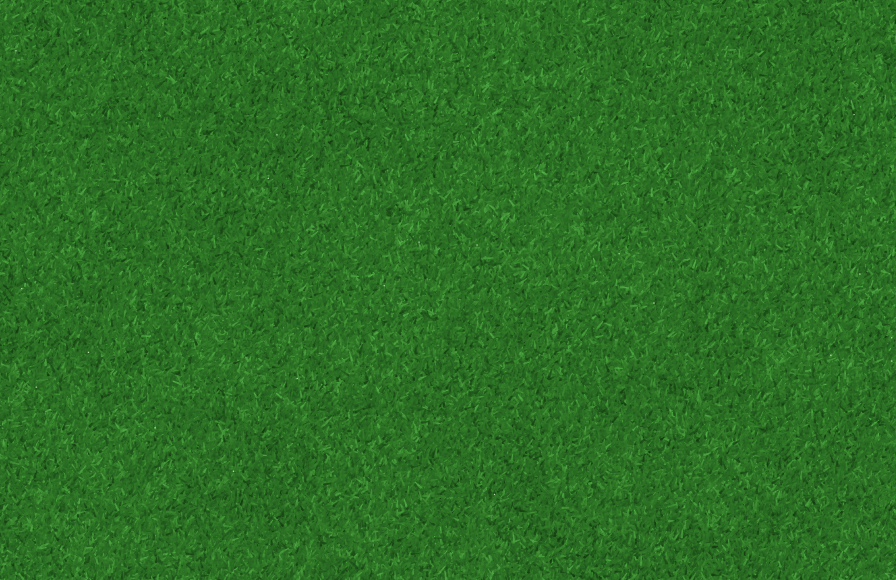
Give the GLSL for this texture, as a Shadertoy shader.

```glsl
// Dense short turf seen from above: several layers of tiny tapered blades,
// one per jittered grid cell, painted over each other. Each blade picks a tone
// that a five-step green ramp colours; soft noise adds patches and fine grain.

const vec3 DEEP_GREEN  = vec3(0.12, 0.33, 0.10);
const vec3 SHADE_GREEN = vec3(0.15, 0.40, 0.13);
const vec3 MID_GREEN   = vec3(0.17, 0.44, 0.14);
const vec3 LIT_GREEN   = vec3(0.20, 0.49, 0.16);
const vec3 TIP_GREEN   = vec3(0.25, 0.57, 0.21);
const vec3 SPECK_COLOR = vec3(0.72, 0.86, 0.68);

// Lengths are fractions of the canvas height.
const int   LAYERS       = 5;
const float CELL         = 0.0092;
const float HALF_LENGTH_MIN = 0.0028;
const float HALF_LENGTH_MAX = 0.0072;
const float HALF_WIDTH   = 0.0022;
const float TIP_TAPER    = 0.45;
const float LEAN         = 0.30;   // mean tilt from upright, radians
const float LEAN_SPREAD  = 1.70;

const float GROUND_TONE  = 0.12;
const float MEAN_TONE    = 0.52;
const float TONE_SPREAD  = 0.70;
const float TIP_LIGHT    = 0.16;
const float PATCH_AMOUNT = 0.22;
const float GRAIN_AMOUNT = 0.34;
const float GRAIN_SCALE  = 300.0;
const float SPECK_CELL   = 0.005;
const float SPECK_CHANCE = 0.0003;

// Integer hash: cell and seed to three values in 0..1.
vec3 hash3(vec2 cell, int seed) {
    uvec3 v = uvec3(ivec3(ivec2(cell), seed)) * 1664525u + 1013904223u;
    v.x += v.y * v.z; v.y += v.z * v.x; v.z += v.x * v.y;
    v ^= v >> 16u;
    v.x += v.y * v.z; v.y += v.z * v.x; v.z += v.x * v.y;
    return vec3(v >> 8u) / 16777216.0;
}

float valueNoise(vec2 p, int seed) {
    vec2 i = floor(p), f = fract(p);
    f = f * f * (3.0 - 2.0 * f);
    float low  = mix(hash3(i, seed).x, hash3(i + vec2(1, 0), seed).x, f.x);
    float high = mix(hash3(i + vec2(0, 1), seed).x, hash3(i + vec2(1, 1), seed).x, f.x);
    return mix(low, high, f.y);
}

// Ramp over the greens; runs on a little past both ends.
vec3 grassColor(float tone) {
    float t = clamp(tone, -0.3, 1.35) * 4.0;
    vec3 color = DEEP_GREEN + (SHADE_GREEN - DEEP_GREEN) * min(t, 1.0);
    color += (MID_GREEN - SHADE_GREEN) * clamp(t - 1.0, 0.0, 1.0);
    color += (LIT_GREEN - MID_GREEN) * clamp(t - 2.0, 0.0, 1.0);
    return color + (TIP_GREEN - LIT_GREEN) * max(t - 3.0, 0.0);
}

// Paints one grid of blades over the tone so far.
float paintBlades(float tone, vec2 p, float pixel, int layer) {
    vec2 grid = p / CELL + 0.37 * float(layer);
    vec2 home = floor(grid);
    for (int j = -1; j <= 1; j++)
    for (int i = -1; i <= 1; i++) {
        vec2 cell = home + vec2(i, j);
        vec3 place = hash3(cell, 2 * layer);
        vec3 look  = hash3(cell, 2 * layer + 1);

        float angle = LEAN + LEAN_SPREAD * (place.z + look.z - 1.0);
        vec2 axis = vec2(sin(angle), cos(angle));
        float halfLength = mix(HALF_LENGTH_MIN, HALF_LENGTH_MAX, fract(look.x * 17.0));

        vec2 offset = (grid - cell - place.xy) * CELL;
        float along = clamp(dot(offset, axis), -halfLength, halfLength);
        float rise = 0.5 + 0.5 * along / halfLength;
        float width = HALF_WIDTH * mix(1.0, TIP_TAPER, rise);
        float dist = length(offset - axis * along) - width;

        float bladeTone = MEAN_TONE + TONE_SPREAD * (look.x + look.y - 1.0)
                        + TIP_LIGHT * (rise - 0.5);
        tone = mix(tone, bladeTone, clamp(0.5 - dist / pixel, 0.0, 1.0));
    }
    return tone;
}

void mainImage(out vec4 fragColor, in vec2 fragCoord) {
    float pixel = 1.0 / iResolution.y;
    vec2 p = fragCoord * pixel;

    float tone = GROUND_TONE;
    for (int layer = 0; layer < LAYERS; layer++)
        tone = paintBlades(tone, p, pixel, layer);

    // Broad patches and fine grain
    float patches = 0.5 * valueNoise(p * 5.0, 40) + 0.5 * valueNoise(p * 24.0, 41);
    tone += PATCH_AMOUNT * (patches - 0.5);
    tone += GRAIN_AMOUNT * (valueNoise(p * GRAIN_SCALE, 42) - 0.5);
    vec3 color = grassColor(tone);

    // Rare pale specks
    vec2 speckGrid = p / SPECK_CELL;
    float present = step(hash3(floor(speckGrid), 50).x, SPECK_CHANCE);
    float speckDist = (length(fract(speckGrid) - 0.5) - 0.22) * SPECK_CELL;
    color = mix(color, SPECK_COLOR, present * clamp(0.5 - speckDist / pixel, 0.0, 1.0));

    fragColor = vec4(color, 1.0);
}
```
